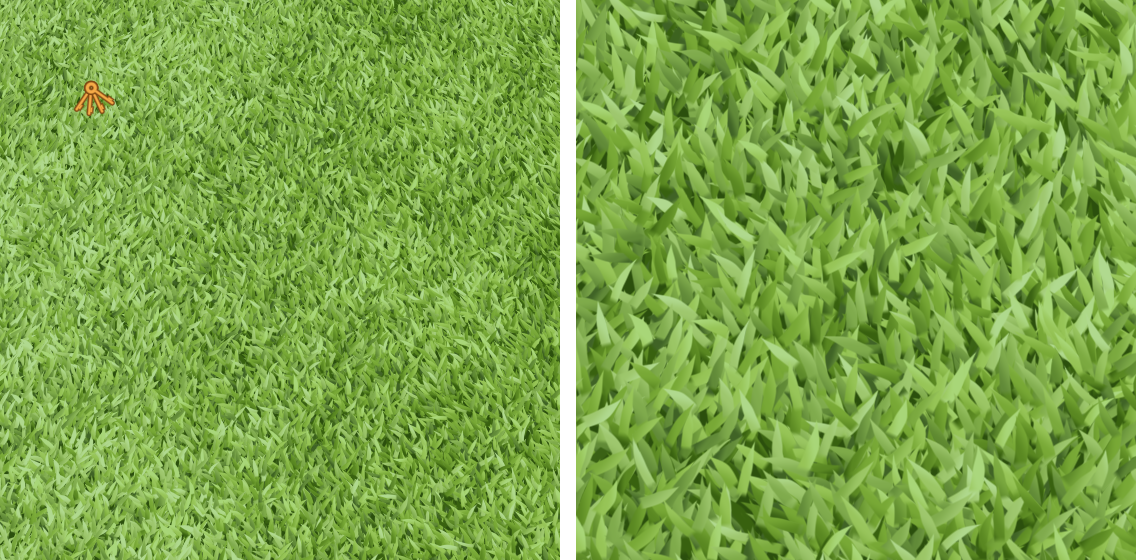
Left, the full canvas; right, a detail of the centre.
Give the GLSL for this texture, as a WebGL 1 fragment shader.

```glsl
precision highp float;
// A dense lawn seen at a slant, with a small bunch of keys lying on it.
// Jittered grids of tapered, bent blades are painted from deep to top layers;
// layered sines vary the lean and the brightness of the turf in soft patches.
uniform vec2 u_resolution;

const int LAYERS = 10;
const float CELL = 0.0205;
const vec3 SOIL = vec3(0.17, 0.31, 0.05);
const vec3 DARK = vec3(0.22, 0.38, 0.06);
const vec3 DEEP = vec3(0.35, 0.53, 0.13);
const vec3 FRESH = vec3(0.47, 0.66, 0.21);
const vec3 LIGHT = vec3(0.59, 0.77, 0.34);
const vec3 PALE = vec3(0.66, 0.84, 0.47);
const vec3 DULL_SHIFT = vec3(0.03, 0.01, 0.09);
const vec3 BRASS = vec3(0.96, 0.67, 0.28);
const vec3 BRASS_SHADE = vec3(0.50, 0.28, 0.07);

vec3 hash3(vec2 id, float seed) {
  vec3 k = vec3(dot(id, vec2(127.1, 311.7)), dot(id, vec2(269.5, 183.3)),
                dot(id, vec2(419.2, 371.9)));
  return fract(sin(k + seed * 17.3) * 43758.545);
}

// Smooth irregular field, roughly -1 to 1
float waves(vec2 p) {
  float broad = sin(p.x * 1.7 + 1.4 * sin(p.y * 1.3));
  float fine = sin(p.y * 3.1 - p.x * 2.2 + 1.6 * sin(p.x * 2.7 + 1.0));
  return 0.5 * broad + 0.5 * fine;
}

vec2 rotate(vec2 p, float angle) {
  float c = cos(angle), s = sin(angle);
  return vec2(c * p.x - s * p.y, s * p.x + c * p.y);
}

// Tone 0 to 1 through the greens, spaced by their share of the lawn
vec3 grassColor(float tone) {
  vec3 c = mix(DARK, DEEP, smoothstep(0.02, 0.17, tone));
  c = mix(c, FRESH, smoothstep(0.17, 0.46, tone));
  c = mix(c, LIGHT, smoothstep(0.46, 0.76, tone));
  return mix(c, PALE, smoothstep(0.76, 0.98, tone));
}

// Coverage of an upright blade; p.y runs from root to tip
float bladeMask(vec2 p, float halfLength, float halfWidth, float soft) {
  float t = p.y / halfLength;
  float width = halfWidth * (1.0 - smoothstep(-0.1, 1.1, t));
  float side = 1.0 - smoothstep(-soft, soft, abs(p.x) - width);
  float ends = smoothstep(-1.0, -0.75, t) * (1.0 - smoothstep(0.82, 1.0, t));
  return side * ends;
}

// Paint one grid of blades over the given colour
vec3 paintLayer(vec3 under, vec2 p, float depth, float patchTone,
                float dullness, float soft) {
  float seed = depth * 9.0 + 1.0;
  vec2 grid = p / CELL + seed * vec2(0.37, 0.71);
  vec2 home = floor(grid);
  vec3 color = under;
  for (int row = 1; row >= -1; row--) {
    for (int col = -1; col <= 1; col++) {
      vec2 id = home + vec2(float(col), float(row));
      vec3 place = hash3(id, seed);
      vec3 look = hash3(id + 53.0, seed);
      float lean = 0.5 * waves(id * 0.22) + 2.0 * (place.z - 0.5) - 0.12;
      vec2 local = rotate(grid - id - place.xy, lean);
      float halfLength = mix(0.58, 0.9, look.x);
      float t = local.y / halfLength;
      local.x += 0.3 * (look.z - 0.5) * t * t;
      float halfWidth = mix(0.12, 0.19, look.z);
      float mask = bladeMask(local, halfLength, halfWidth, soft);
      float tone = 0.5 + 0.85 * (look.y - 0.5) + 0.5 * (depth - 0.72);
      tone += 0.16 * t + 0.5 * local.x + patchTone;
      float dull = smoothstep(0.35, 0.75, fract(look.x * 7.0) + dullness);
      color = mix(color, grassColor(tone) + DULL_SHIFT * dull, mask);
    }
  }
  return color;
}

// Distance to a key hanging down from its ring-shaped bow
float keyDistance(vec2 p) {
  float bow = abs(length(p) - 0.007) - 0.004;
  vec2 along = vec2(p.x, p.y + clamp(-p.y, 0.01, 0.046));
  float shaft = length(along) - 0.0032;
  vec2 bit = abs(p - vec2(0.003, -0.039)) - vec2(0.003, 0.005);
  return min(min(bow, shaft), max(bit.x, bit.y));
}

vec3 paintKeys(vec3 under, vec2 p, float pixel) {
  vec3 color = under;
  for (int i = 0; i < 4; i++) {
    float angle = mix(-0.6, 0.95, float(i) / 3.0);
    float d = keyDistance(rotate(p, -angle));
    color = mix(color, BRASS_SHADE, 1.0 - smoothstep(0.0, pixel + 0.0012, d));
    color = mix(color, BRASS, 1.0 - smoothstep(-pixel, pixel, d + 0.001));
  }
  return color;
}

void main() {
  vec2 uv = gl_FragCoord.xy / u_resolution;
  float pixel = 1.0 / u_resolution.y;

  // Blades shrink gently toward the far, upper edge
  float shrink = 1.15 - 0.4 * uv.y;
  vec2 ground = vec2((uv.x - 0.5) / shrink, -log(shrink) / 0.4) + 2.0;
  float soft = max(0.7 * pixel / (CELL * shrink), 0.035);

  float paleSide = smoothstep(0.9, 0.0, 0.0) * 0.0 + 0.5 - uv.x;
  float patchTone = 0.1 * waves(ground * 5.0) + 0.05 * waves(ground * 19.0);
  patchTone += 0.14 * paleSide;

  vec3 color = SOIL;
  for (int i = 0; i < LAYERS; i++) {
    float depth = float(i) / float(LAYERS - 1);
    color = paintLayer(color, ground, depth, patchTone, 0.4 * paleSide, soft);
  }
  color = paintKeys(color, uv - vec2(0.163, 0.843), pixel);
  gl_FragColor = vec4(color, 1.0);
}
```
